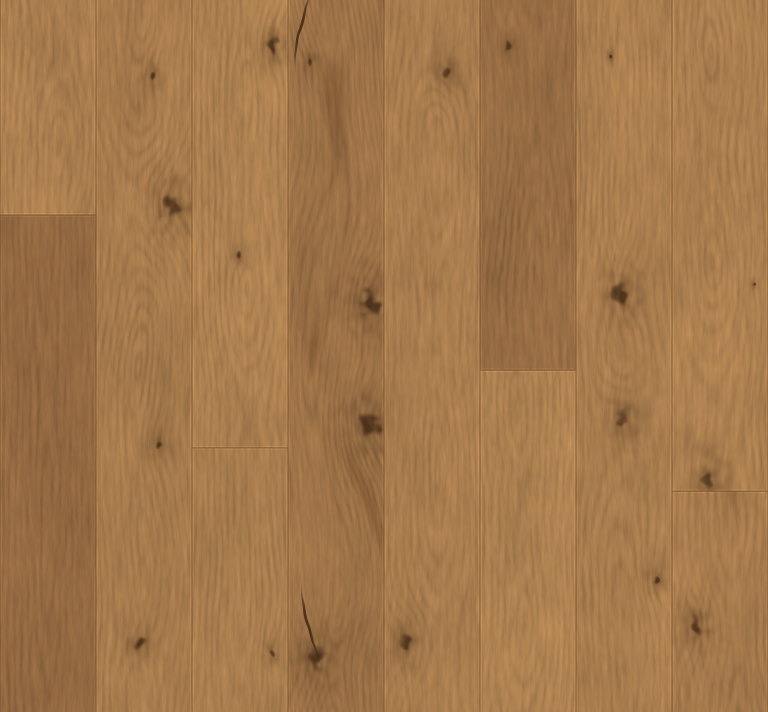
Write a Shadertoy shader that draws this texture.

```glsl
// Oak plank floor: eight vertical boards with end joints, ring grain, pores, knots and cracks.
#define PLANK_COUNT 8
#define RING_DENSITY 15.0
#define RING_DEPTH 0.085
#define PORE_DEPTH 0.10
#define KNOT_SLOTS 4
#define KNOT_CHANCE 0.62
#define KNOT_SIZE 0.085
#define SEAM_HALF 0.006
#define DARK_OAK vec3(0.565, 0.400, 0.250)
#define LIGHT_OAK vec3(0.715, 0.535, 0.333)
#define KNOT_BROWN vec3(0.250, 0.155, 0.080)
#define SEAM_BROWN vec3(0.400, 0.270, 0.150)

// Per column: joint height (-1 for none), upper tone, lower tone, rustic character
const vec4 PLANKS[PLANK_COUNT] = vec4[PLANK_COUNT](
    vec4(0.698, 0.80, 0.12, 0.0), vec4(-1.0, 0.68, 0.68, 0.2),
    vec4(0.371, 0.85, 0.75, 0.0), vec4(-1.0, 0.42, 0.42, 1.0),
    vec4(-1.0, 0.70, 0.70, 0.0), vec4(0.480, 0.22, 0.85, 0.0),
    vec4(-1.0, 0.75, 0.75, 0.2), vec4(0.310, 0.76, 0.62, 0.0));

vec2 hash2(vec2 p) {
    vec3 q = fract(p.xyx * vec3(0.1031, 0.1030, 0.0973));
    q += dot(q, q.yzx + 33.33);
    return fract((q.xx + q.yz) * q.zy);
}

float corner(vec2 cell, vec2 offset) {
    float angle = 6.2832 * hash2(cell).x;
    return dot(vec2(cos(angle), sin(angle)), offset);
}

// Gradient noise, roughly -0.7 to 0.7
float noise(vec2 p) {
    vec2 i = floor(p), f = p - i;
    vec2 s = f * f * f * (f * (f * 6.0 - 15.0) + 10.0);
    vec2 e = vec2(1.0, 0.0);
    return mix(mix(corner(i, f), corner(i + e, f - e), s.x),
               mix(corner(i + e.yx, f - e.yx), corner(i + e.xx, f - e.xx), s.x), s.y);
}

// Coverage of a line of the given half width
float line(float dist, float halfWidth, float px) {
    return clamp((halfWidth - abs(dist)) / px + 0.5, 0.0, 1.0);
}

// Fades detail that is too fine for the pixel grid
float detailFade(float frequency, float px) {
    return 1.0 - smoothstep(0.35, 1.1, frequency * px);
}

void mainImage(out vec4 fragColor, in vec2 fragCoord) {
    // One unit is one plank width
    float px = float(PLANK_COUNT) / iResolution.x;
    vec2 pos = fragCoord * px;
    float height = iResolution.y * px;
    int column = clamp(int(pos.x), 0, PLANK_COUNT - 1);
    vec4 plank = PLANKS[column];
    vec2 p = vec2(pos.x - float(column), pos.y);
    float jointDist = p.y - plank.x * height;
    float lower = jointDist < 0.0 ? 1.0 : 0.0;
    float rustic = plank.w;
    vec2 id = vec2(float(column) + 3.0, lower * 17.0 + 5.0);
    vec2 seed = hash2(id) * 60.0;
    vec2 board = p + seed;

    // Knots bend the rings, stain the wood and open cracks
    float bend = 0.0, stain = 0.0, core = 0.0, crack = 0.0;
    for (int i = 0; i < KNOT_SLOTS; i++) {
        float slot = float(i);
        vec2 place = hash2(id * 7.0 + slot * 3.7);
        vec2 kind = hash2(id * 5.0 + slot * 9.1 + 40.0);
        float present = max(step(kind.x, KNOT_CHANCE), step(0.5, rustic));
        float size = KNOT_SIZE * (0.25 + kind.y * kind.y) * (1.0 + 0.6 * rustic);
        vec2 center = vec2(mix(0.1, 0.9, place.x),
                           (slot + mix(0.15, 0.85, place.y)) * height / float(KNOT_SLOTS));
        vec2 d = p - center;
        vec2 rough = vec2(noise(board * 9.0), noise(board * 7.0 + 31.0));
        float q = length((d + rough * size * 0.9) * vec2(1.0, 0.72));
        float reach = 0.07 + 2.2 * size;
        bend += present * size * 1.9 * exp(-dot(d * vec2(1.0, 0.6), d * vec2(1.0, 0.6)) / (reach * reach));
        stain += present * exp(-q * q / (size * size * 4.5)) * (0.75 + noise(board * vec2(14.0, 7.0)));
        core += present * (1.0 - smoothstep(size * 0.25, size * 0.95, q));
        float taper = 1.0 - smoothstep(0.1, 0.55, abs(d.y - 0.35));
        float path = d.x - 0.16 * sin(d.y * 2.2 + kind.x * 6.0) + 0.02 * noise(board * 5.0);
        crack += step(0.5, rustic) * step(0.45, kind.x) * taper * line(path, 0.014 * taper, px);
    }

    // Rings cut by the board face: a wandering pith gives arches and closed eyes
    float depth = 0.75 * noise(vec2(seed.x, board.y * 0.3));
    float sway = (0.13 + 0.3 * rustic) * noise(vec2(board.x * 0.7, board.y * 0.45));
    float pith = 0.5 + 0.35 * (fract(seed.y) - 0.5);
    float radius = length(vec2(p.x - pith + sway, depth)) + bend;
    radius += 0.035 * noise(board * vec2(4.0, 1.3)) + 0.007 * noise(board * vec2(14.0, 6.0));
    float wave = 0.5 + 0.5 * sin(6.2832 * radius * RING_DENSITY);
    float rings = wave * wave * (0.6 + 0.7 * noise(board * vec2(2.5, 0.7)));
    rings *= detailFade(RING_DENSITY, px);

    // Short pores and finer fibres run along the board
    float along = p.x + 0.4 * sway + 0.5 * bend;
    float pores = noise(vec2(along * 24.0, p.y * 2.6) + seed) * detailFade(24.0, px);
    float fibres = noise(vec2(along * 48.0, p.y * 9.0) + seed) * detailFade(48.0, px);
    float clouds = noise(board * vec2(1.6, 0.55)) + 0.5 * noise(board * vec2(4.0, 1.6));

    // Board colour and wear
    vec3 color = mix(DARK_OAK, LIGHT_OAK, mix(plank.y, plank.z, lower));
    color *= 1.0 + 0.07 * clouds - RING_DEPTH * rings + PORE_DEPTH * (pores + 0.6 * fibres);
    float streak = rustic * smoothstep(0.15, 0.6, noise(vec2(radius * 3.0, board.y * 0.6)));
    color *= 1.0 - vec3(0.16, 0.20, 0.24) * streak;
    color = mix(color, KNOT_BROWN, clamp(0.33 * stain + 0.55 * core, 0.0, 0.85));
    color = mix(color, KNOT_BROWN, clamp(crack, 0.0, 1.0) * 0.85);

    // Seams: a dark gap with a faint light bevel
    float edge = min(min(p.x, 1.0 - p.x), abs(jointDist));
    color *= 1.0 + 0.10 * line(edge, SEAM_HALF * 3.0, px);
    color = mix(color, SEAM_BROWN, 0.65 * line(edge, SEAM_HALF, px));
    fragColor = vec4(color, 1.0);
}
```
